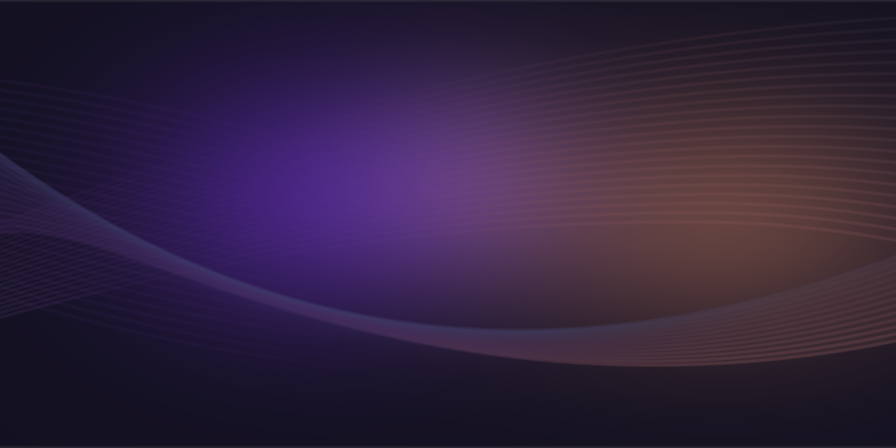
Give the GLSL for this background, as a Shadertoy shader.

```glsl
#define LINE_WIDTH 0.0026
#define LINE_SOFTNESS 0.0045
#define RIBBON_LINES 13
#define SWEEP_LINES 21
#define VEIL_LINES 24
#define BASE_COLOR vec3(0.076, 0.066, 0.128)
#define VIOLET_GLOW vec3(0.175, 0.06, 0.35)
#define PINK_GLOW vec3(0.165, 0.11, 0.18)
#define AMBER_GLOW vec3(0.31, 0.19, 0.115)
#define BLUE_LINE vec3(0.27, 0.29, 0.46)
#define ROSE_LINE vec3(0.58, 0.36, 0.36)

float glow(vec2 p, vec2 center, vec2 radius) {
    vec2 d = (p - center) / radius;
    return exp(-dot(d, d));
}

// Soft coverage of a thin line at a signed distance.
float stroke(float dist) {
    float pixel = 1.0 / iResolution.y;
    float halfWidth = 0.5 * LINE_WIDTH;
    float softness = max(LINE_SOFTNESS, pixel);
    return 1.0 - smoothstep(halfWidth, halfWidth + softness, abs(dist));
}

// Upper and lower borders of the hanging ribbon.
float ribbonTop(float x) {
    float d = x - 0.58;
    return 0.263 + (1.036 - 0.234 * d) * d * d;
}

float ribbonBottom(float x) {
    float d = x - 0.73;
    return 0.185 + 0.74 * d * d - 0.10 * exp(-x * 14.0);
}

// Rising curves that spread towards the right side.
float sweepCurve(float x, float t) {
    float d = x - 0.76;
    float low = 0.505 - (0.37 + 0.35 * smoothstep(0.6, 1.0, x)) * d * d;
    float r = 1.0 - x;
    float high = 0.96 - 0.13 * r - 0.33 * r * r;
    return mix(low, high, t);
}

// Falling curves that cross the left side.
float veilCurve(float x, float t) {
    float high = 0.82 - 0.25 * x - 0.5 * x * x;
    float low = 0.34 - 0.62 * x + 0.55 * x * x;
    return mix(low, high, t);
}

vec3 background(vec2 p) {
    vec3 color = BASE_COLOR;
    color += VIOLET_GLOW * glow(p, vec2(0.34, 0.56), vec2(0.20, 0.29));
    color += PINK_GLOW * glow(p, vec2(0.53, 0.61), vec2(0.15, 0.26));
    color += AMBER_GLOW * glow(p, vec2(0.81, 0.52), vec2(0.25, 0.29));
    return color;
}

void mainImage(out vec4 fragColor, in vec2 fragCoord) {
    vec2 p = fragCoord / iResolution.xy;
    vec3 color = background(p);

    // Faint violet veil
    float veil = 0.0;
    for (int i = 0; i < VEIL_LINES; i++) {
        float t = float(i) / float(VEIL_LINES - 1);
        veil += stroke(p.y - veilCurve(p.x, t));
    }
    veil *= 1.0 - smoothstep(0.12, 0.50, p.x);
    color = mix(color, vec3(0.28, 0.15, 0.42), 0.12 * min(veil, 1.0));

    // Wide sweep, rose near the middle and cooler at the upper right
    for (int i = 0; i < SWEEP_LINES; i++) {
        float t = float(i) / float(SWEEP_LINES - 1);
        float line = stroke(p.y - sweepCurve(p.x, t));
        float strength = mix(0.05, 0.20, smoothstep(0.35, 0.85, p.x));
        strength += 0.13 * (1.0 - smoothstep(0.0, 0.20, p.x));
        strength *= 1.0 - 0.5 * t;
        vec3 tint = mix(vec3(0.40, 0.25, 0.52), ROSE_LINE, smoothstep(0.3, 0.65, p.x));
        tint = mix(tint, BLUE_LINE, 0.6 * t * smoothstep(0.75, 1.0, p.x));
        color = mix(color, tint, strength * line);
    }

    // Translucent ribbon body with a blue upper border
    float top = ribbonTop(p.x);
    float bottom = ribbonBottom(p.x);
    float depth = top - p.y;
    float inside = smoothstep(-0.006, 0.006, depth);
    float fill = inside * smoothstep(-0.006, 0.006, p.y - bottom);
    vec3 fillColor = mix(vec3(0.24, 0.16, 0.38), vec3(0.39, 0.26, 0.26),
                         smoothstep(0.3, 0.9, p.x));
    color = mix(color, fillColor, 0.25 * fill);
    float blueBand = inside * exp(-max(depth, 0.0) / 0.022);
    float blueFade = 1.0 - smoothstep(0.55, 0.95, p.x);
    color = mix(color, BLUE_LINE, (0.10 + 0.34 * blueFade) * blueBand);

    // Ribbon strands
    for (int i = 0; i < RIBBON_LINES; i++) {
        float t = float(i) / float(RIBBON_LINES - 1);
        float line = stroke(p.y - mix(top, bottom, t));
        vec3 tint = mix(BLUE_LINE, vec3(0.36, 0.21, 0.42), smoothstep(0.0, 0.5, t));
        tint = mix(tint, ROSE_LINE, smoothstep(0.3, 0.8, p.x) * t);
        float strength = mix(0.11, 0.28, t * smoothstep(0.3, 0.6, p.x));
        color = mix(color, tint, strength * line);
    }

    // Thin pale rims along the top and bottom
    float rim = 1.0 - smoothstep(0.002, 0.006, min(p.y, 1.0 - p.y));
    color = mix(color, vec3(0.22, 0.21, 0.25), 0.55 * rim);

    fragColor = vec4(color, 1.0);
}
```
